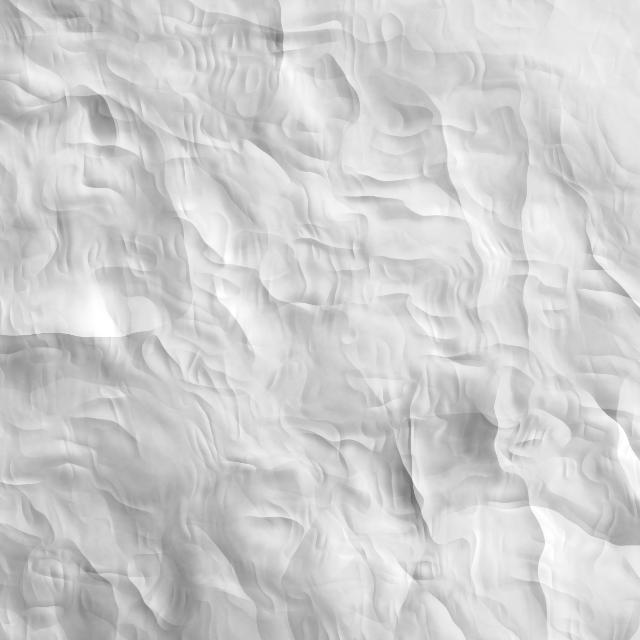
A WebGL 1 fragment shader for this texture:

```glsl
precision highp float;
// Crumpled white paper: tilted grey facets and sharp open creases, lit from the upper right.
uniform vec2 u_resolution;

#define PAPER_TONE 0.81
#define LIGHT_FALLOFF 0.135
#define BROAD_SHADE 0.12
#define FACET_SHADE 0.105
#define FACET_SCALE 4.2
#define FOLD_SHADE 0.062
#define FOLD_LINE 0.028
#define FOLD_SCALE 4.0
#define SOFT_EDGE 5.0
#define SHARP_EDGE 50.0
#define WARP 0.05
#define GRAIN 0.026

const vec2 LIGHT = vec2(0.8, 0.6);
const float DIAGONAL = 0.8;

vec2 hash2(vec2 p) {
  vec3 q = fract(p.xyx * vec3(0.1031, 0.1030, 0.0973));
  q += dot(q, q.yzx + 33.33);
  return fract((q.xx + q.yz) * q.zy);
}

float noise(vec2 p) {
  vec2 i = floor(p), f = fract(p);
  f = f * f * (3.0 - 2.0 * f);
  float low = mix(hash2(i).x, hash2(i + vec2(1.0, 0.0)).x, f.x);
  float high = mix(hash2(i + vec2(0.0, 1.0)).x, hash2(i + 1.0).x, f.x);
  return mix(low, high, f.y);
}

float fbm(vec2 p) {
  float sum = 0.0, amp = 0.5;
  for (int i = 0; i < 4; i++) {
    sum += amp * noise(p);
    p = mat2(1.6, 1.2, -1.2, 1.6) * p + 7.3;
    amp *= 0.5;
  }
  return sum / 0.9375;
}

mat2 rotation(float angle) {
  float c = cos(angle), s = sin(angle);
  return mat2(c, s, -s, c);
}

// Shade of tilted, bent cells; their borders vary from soft to sharp.
float facets(vec2 p, vec2 light, float seed) {
  vec2 cell = floor(p);
  float sharp = smoothstep(0.25, 0.8, noise(p * 0.9 + seed));
  float hardness = mix(SOFT_EDGE, SHARP_EDGE, sharp * sharp);
  float total = 0.0, shade = 0.0;
  for (int y = -1; y <= 1; y++) {
    for (int x = -1; x <= 1; x++) {
      vec2 id = cell + vec2(float(x), float(y));
      vec2 offset = p - id - 0.1 - 0.8 * hash2(id + seed);
      vec2 facet = hash2(id + seed + 41.0);
      float weight = exp(-hardness * (dot(offset, offset) - 0.3));
      float slope = dot(offset, light) * mix(-0.5, 1.0, facet.y);
      shade += weight * (0.85 * (facet.x - 0.5) + 0.8 * slope);
      total += weight;
    }
  }
  return shade / total;
}

// Facets from large to small, stretched along the falling diagonal.
float crumple(vec2 p) {
  float sum = 0.0, amp = 1.0, scale = FACET_SCALE;
  for (int i = 0; i < 3; i++) {
    float layer = float(i);
    float seed = 13.0 + 17.0 * layer;
    mat2 turn = rotation(DIAGONAL + 0.5 * (layer - 1.0));
    vec2 q = turn * p * vec2(0.75, 1.25) * scale + seed;
    sum += amp * facets(q, turn * LIGHT, seed);
    amp *= 0.8;
    scale *= 2.0;
  }
  return sum;
}

// Height of open folds: kinked noise whose sign and depth drift, so creases fade out.
float folds(vec2 p) {
  float sum = 0.0, scale = FOLD_SCALE, amp = 1.0;
  for (int i = 0; i < 5; i++) {
    float layer = float(i);
    float turn = DIAGONAL + 0.65 * (mod(layer * 2.0, 3.0) - 1.0);
    vec2 q = rotation(turn) * p * vec2(0.6, 1.3) * scale + 23.0 * layer + 9.0;
    float depth = clamp(3.2 * noise(q * 0.55 + 5.7) - 1.5, -1.0, 1.0);
    sum += amp / scale * depth * abs(2.0 * noise(q) - 1.0);
    scale *= 1.87;
    amp *= 1.0 - 0.09 * layer;
  }
  return sum;
}

void main() {
  vec2 uv = gl_FragCoord.xy / u_resolution;
  vec2 p = gl_FragCoord.xy / u_resolution.y;

  // Bend the folds, then roughen their edges.
  vec2 bent = p + 2.0 * WARP * (vec2(fbm(p * 5.0 + 3.0), fbm(p * 5.0 + 31.0)) - 0.5);
  bent += 0.3 * WARP * (vec2(noise(p * 19.0 + 3.0), noise(p * 19.0 + 61.0)) - 0.5);

  // Overall lighting with wide diagonal undulations.
  float tone = PAPER_TONE + LIGHT_FALLOFF * dot(uv - 0.5, vec2(0.8, 0.62));
  tone += BROAD_SHADE * (fbm(rotation(DIAGONAL) * bent * vec2(1.6, 3.6) + 5.0) - 0.5);

  // Slope and kink of the folds, measured along the light.
  float reach = 0.0016;
  float ahead = folds(bent + reach * LIGHT);
  float behind = folds(bent - reach * LIGHT);
  float slope = (ahead - behind) / (2.0 * reach);
  float kink = (ahead + behind - 2.0 * folds(bent)) / reach;
  float relief = FACET_SHADE * crumple(bent) + FOLD_SHADE * slope - FOLD_LINE * kink;

  // Creases gather in patches and calm down near the lit corner.
  float calm = smoothstep(0.55, 1.0, dot(uv, vec2(0.5)));
  tone += relief * mix(1.0, 0.5, calm) * mix(0.65, 1.3, noise(p * 4.5 + 77.0));

  // Paper fibres and a soft limit on the highlights.
  tone += GRAIN * (0.6 * noise(p * 230.0) + 0.4 * noise(p * 90.0) - 0.5);
  tone -= 0.45 * max(tone - 0.875, 0.0);

  gl_FragColor = vec4(vec3(clamp(tone, 0.0, 1.0)), 1.0);
}
```
